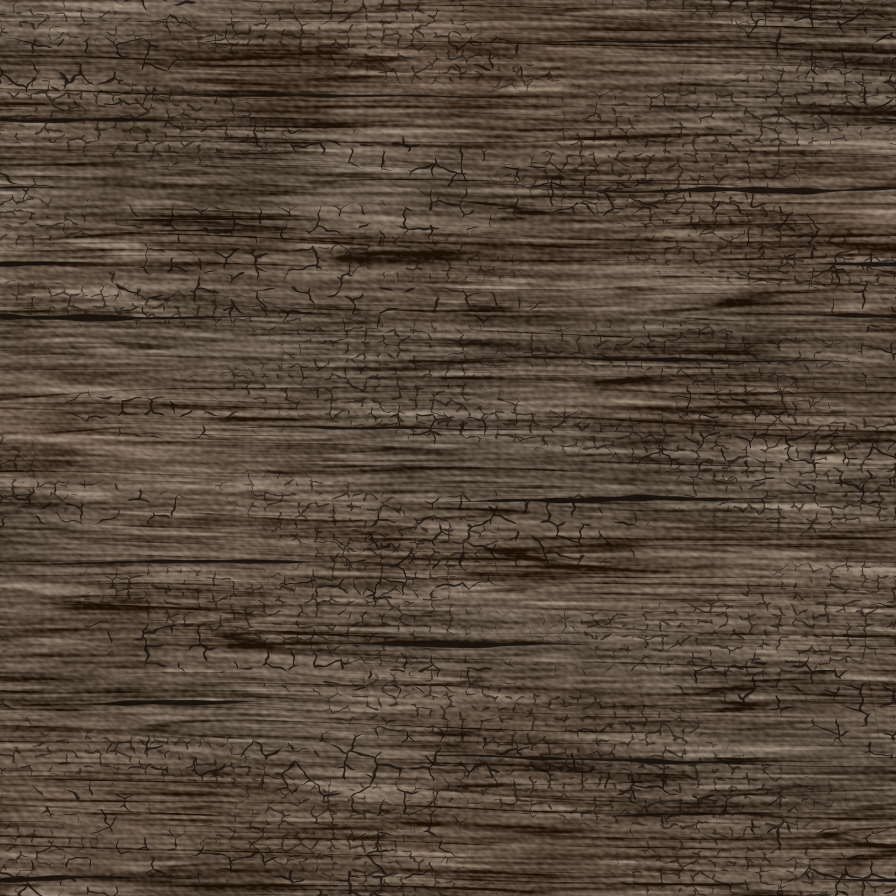
A WebGL 1 fragment shader for this texture:

```glsl
precision highp float;
// Weathered dark timber with a horizontal grain: stretched gradient noise and
// its thin contour lines set one tone value, which long tapered splits, patches
// of crackle (cell borders) and faint scratches then darken.
uniform vec2 u_resolution;

const vec3 DARK_BROWN = vec3(0.13, 0.08, 0.04);
const vec3 PALE_BROWN = vec3(0.51, 0.45, 0.39);
const vec3 SPLIT_BLACK = vec3(0.08, 0.055, 0.038);
const int SPLIT_COUNT = 15;
const int SCRATCH_COUNT = 8;

float hash(vec2 p) {
  return fract(sin(dot(p, vec2(127.1, 311.7))) * 43758.547);
}

vec2 hash2(vec2 p) {
  return vec2(hash(p), hash(p + 57.3));
}

float cornerSlope(vec2 cell, vec2 offset) {
  float angle = 6.28318 * hash(cell);
  return dot(vec2(cos(angle), sin(angle)), offset);
}

// Gradient noise, roughly -0.7 to 0.7
float noise(vec2 p) {
  vec2 i = floor(p), f = fract(p);
  vec2 u = f * f * f * (f * (f * 6.0 - 15.0) + 10.0);
  vec2 e = vec2(1.0, 0.0);
  float low = mix(cornerSlope(i, f), cornerSlope(i + e.xy, f - e.xy), u.x);
  float high = mix(cornerSlope(i + e.yx, f - e.yx), cornerSlope(i + e.xx, f - e.xx), u.x);
  return mix(low, high, u.y);
}

// Stretched noise; rows are staggered so that no columns show
float grain(vec2 p, vec2 scale, float seed) {
  vec2 q = p * scale + seed;
  return noise(q + vec2(0.38 * q.y, 0.0));
}

// Thin lines of even weight along one contour of the grain
float grainLines(vec2 p, vec2 scale, float seed) {
  float edge = 0.0013 * scale.y;
  float line = 1.0 - smoothstep(0.25 * edge, edge, abs(grain(p, scale, seed) - 0.05));
  return line * smoothstep(-0.06, 0.12, grain(p, vec2(3.5, 24.0), seed + 31.0));
}

// Distance, in canvas units, to the border between the two nearest cells
float cellBorder(vec2 p, vec2 scale) {
  vec2 base = floor(p), nearest = vec2(8.0), second = vec2(8.0);
  for (int y = -1; y <= 1; y++) {
    for (int x = -1; x <= 1; x++) {
      vec2 cell = base + vec2(float(x), float(y));
      vec2 r = (cell + 0.18 + 0.64 * hash2(cell) - p) / scale;
      if (dot(r, r) < dot(nearest, nearest)) {
        second = nearest;
        nearest = r;
      } else if (dot(r, r) < dot(second, second)) {
        second = r;
      }
    }
  }
  return dot(0.5 * (nearest + second), normalize(second - nearest));
}

// Broken crackle lines that thin out at the rim of elongated patches
float crackle(vec2 p, vec2 scale, float seed, float spread, float blur) {
  vec2 q = p * scale + seed;
  q += 0.15 * vec2(noise(q * 2.7), noise(q * 2.7 + 19.0));
  float patches = smoothstep(-spread, 0.16, grain(p, vec2(3.0, 11.0), seed));
  float pieces = smoothstep(-0.08, 0.12, noise(q * 1.15 + 43.0));
  float strength = patches * pieces;
  float width = 0.0011 * strength;
  float line = 1.0 - smoothstep(width - blur, width + blur, cellBorder(q, scale));
  return line * smoothstep(0.0, 0.35, strength);
}

// One long split, tapered to both ends: x = core, y = soft shade around it
vec2 split(vec2 p, float id, float blur) {
  vec2 center = vec2(hash(vec2(id, 3.0)), (id + hash(vec2(id, 7.0))) / float(SPLIT_COUNT));
  vec2 d = fract(p - center + 0.5) - 0.5;
  float along = d.x / mix(0.09, 0.27, hash(vec2(id, 11.0)));
  float bend = 0.005 * noise(vec2(d.x * 8.0, id * 5.3)) + 0.03 * d.x * (hash(vec2(id, 13.0)) - 0.5);
  float taper = max(1.0 - along * along, 0.0);
  float size = mix(0.001, 0.0036, hash(vec2(id, 17.0)));
  float width = size * taper * taper * (1.0 + 1.3 * noise(vec2(p.x * 26.0, id * 3.7)));
  float away = abs(d.y - bend);
  float core = (1.0 - smoothstep(width - blur, width + blur, away)) * smoothstep(0.0, 0.3, taper);
  return vec2(core, taper * exp(-away / 0.005));
}

// One faint straight scratch, steep or diagonal
float scratch(vec2 p, float id, float blur) {
  vec2 d = fract(p - hash2(vec2(id, 23.0)) + 0.5) - 0.5;
  float angle = mix(1.3, 2.5, hash(vec2(id, 29.0)));
  vec2 dir = vec2(cos(angle), sin(angle));
  float fade = 1.0 - smoothstep(0.02, 0.07, abs(dot(d, dir)));
  return fade * (1.0 - smoothstep(0.0, 0.001 + blur, abs(d.x * dir.y - d.y * dir.x)));
}

void main() {
  float shortSide = min(u_resolution.x, u_resolution.y);
  vec2 p = gl_FragCoord.xy / shortSide;
  float blur = max(0.0009, 0.45 / shortSide);
  vec2 w = p + vec2(0.0, 0.008 * noise(p * vec2(2.5, 4.0) + 5.0));

  // Broad bands down to single fibres, then thin dark and pale lines
  float tone = 0.615 + 0.24 * grain(w, vec2(1.6, 7.0), 2.0) + 0.28 * grain(w, vec2(2.6, 27.0), 11.0);
  tone += 0.34 * grain(w, vec2(4.5, 83.0), 23.0) + 0.52 * grain(w, vec2(6.5, 187.0), 37.0);
  tone += 0.3 * grain(w, vec2(24.0, 251.0), 47.0) + 0.3 * grain(p, vec2(143.0, 229.0), 59.0);
  tone += 0.26 * smoothstep(0.18, 0.4, grain(w, vec2(8.0, 92.0), 53.0));
  tone -= 0.4 * grainLines(w, vec2(1.8, 38.0), 71.0);
  tone -= 0.28 * grainLines(w, vec2(2.8, 75.0), 79.0);
  tone -= 0.2 * grainLines(w, vec2(4.5, 141.0), 89.0);

  // Splits, crackle and scratches
  float ink = max(0.85 * crackle(p, vec2(31.0, 43.0), 83.0, 0.03, blur),
                  0.62 * crackle(p, vec2(54.0, 76.0), 97.0, 0.12, blur));
  for (int i = 0; i < SPLIT_COUNT; i++) {
    vec2 mark = split(p, float(i), blur);
    ink = max(ink, 0.92 * mark.x);
    tone -= 0.13 * mark.y;
  }
  for (int i = 0; i < SCRATCH_COUNT; i++) tone -= 0.13 * scratch(p, float(i), blur);

  vec3 color = mix(DARK_BROWN, PALE_BROWN, clamp(tone, -0.05, 1.3));
  color += vec3(0.02, 0.0, -0.012) * grain(p, vec2(2.0, 6.0), 61.0);
  gl_FragColor = vec4(mix(color, SPLIT_BLACK, ink), 1.0);
}
```
